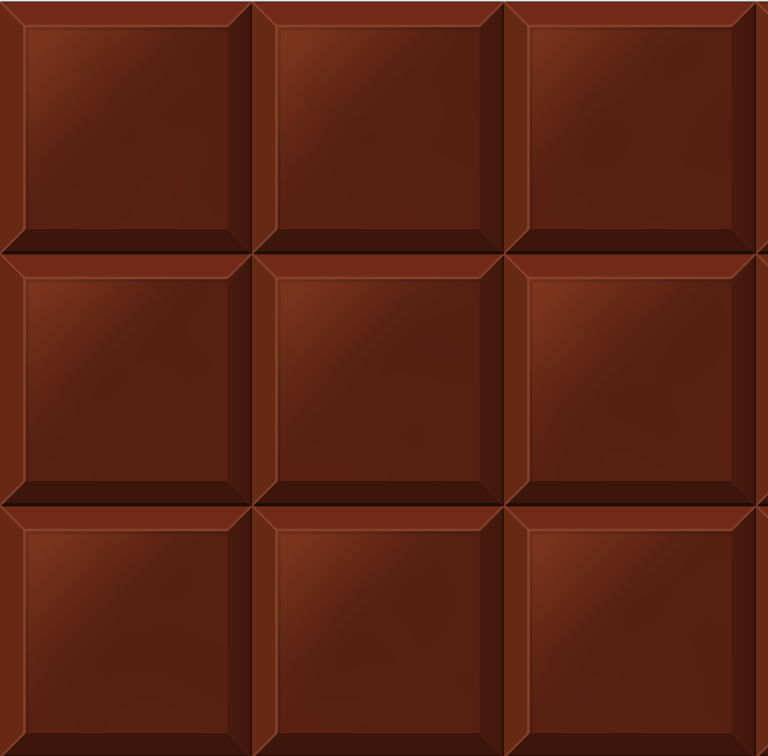
Give the GLSL for this pattern, as a WebGL 1 fragment shader.

```glsl
precision mediump float;
// Chocolate bar of bevelled square pieces with lit upper-left edges.
uniform vec2 u_resolution;

float hash(vec2 p) {
  return fract(sin(dot(p, vec2(12.99, 78.23))) * 437.58);
}

float cornerSlope(vec2 corner, vec2 offset) {
  float angle = 6.2832 * hash(corner);
  return dot(vec2(cos(angle), sin(angle)), offset);
}

float gradientNoise(vec2 p) {
  vec2 i = floor(p), f = fract(p);
  vec2 s = f * f * (3.0 - 2.0 * f);
  vec2 e = vec2(1.0, 0.0);
  return mix(mix(cornerSlope(i, f), cornerSlope(i + e.xy, f - e.xy), s.x),
             mix(cornerSlope(i + e.yx, f - e.yx), cornerSlope(i + e.xx, f - e.xx), s.x), s.y);
}

// Smooth 0 to 1 step across one pixel
float edge(float d, float pixel) {
  return clamp(d / pixel + 0.5, 0.0, 1.0);
}

float stroke(float d, float halfWidth, float pixel) {
  return edge(halfWidth - abs(d), pixel);
}

void main() {
  // Three rows fill the height; y runs downward
  float pixel = 3.0 / u_resolution.y;
  vec2 p = vec2(gl_FragCoord.x, u_resolution.y - gl_FragCoord.y) * pixel;
  p.y -= 0.006;
  vec2 piece = floor(p), q = fract(p);
  float variation = hash(piece + 3.7) - 0.5;

  float left = q.x, top = q.y, right = 1.0 - q.x, bottom = 1.0 - q.y;
  float lit = min(left, top), shaded = min(right, bottom);
  float inset = min(lit, shaded) - 0.097;

  // Four bevels meeting on the diagonals
  vec3 color = mix(vec3(0.41, 0.155, 0.085), vec3(0.40, 0.165, 0.08), step(0.5, piece.x));
  color = mix(color, vec3(0.44, 0.165, 0.09), edge(left - top, pixel));
  vec3 rightBevel = mix(vec3(0.25, 0.09, 0.048), vec3(0.285, 0.105, 0.055), right / 0.097);
  color = mix(color, rightBevel, edge(lit - right, pixel));
  color = mix(color, vec3(0.235, 0.085, 0.045), edge(min(lit, right) - bottom, pixel));

  // Seams between pieces
  color *= 1.0 - 0.5 * edge(0.009 - bottom, pixel);
  color *= 1.0 - 0.28 * edge(0.009 - right, pixel);
  color *= 1.0 - 0.25 * edge(0.006 - top, pixel);

  // Diagonal ridges: three catch light, the lower right stays dim
  float ridge = stroke((left - top) * 0.707, 0.0045, pixel);
  float antiRidge = stroke((right - top) * 0.707, 0.0045, pixel);
  float lowerRight = step(1.0, q.x + q.y);
  vec3 glint = vec3(0.54, 0.27, 0.18);
  color = mix(color, glint, max(ridge * (1.0 - lowerRight), antiRidge) * 0.8);
  color = mix(color, vec3(0.29, 0.11, 0.06), ridge * lowerRight * 0.5);

  // Flat face with a soft diagonal sheen
  float sheen = 1.0 - smoothstep(0.12, 1.0 + 0.1 * variation, q.x + q.y);
  sheen *= 0.95 + 0.15 * variation;
  vec3 face = mix(vec3(0.335, 0.125, 0.07), vec3(0.50, 0.215, 0.115), sheen);
  face += vec3(0.02, 0.005, 0.003) * smoothstep(0.4, 1.0, q.y) * (1.0 - q.x);
  face *= 1.0 + 0.03 * gradientNoise(p * 4.0);
  face *= 1.0 - 0.12 * stroke(lit - 0.108, 0.006, pixel);
  color = mix(color, face, edge(inset, pixel));

  // Bright rim on the top and left of the face
  float rim = stroke(inset, 0.005, pixel) * edge(shaded - lit, pixel);
  color = mix(color, glint, rim * 0.85);

  // Pale strip above the bar
  color = mix(color, vec3(0.93, 0.91, 0.90), edge(-p.y, pixel));
  gl_FragColor = vec4(color, 1.0);
}
```
